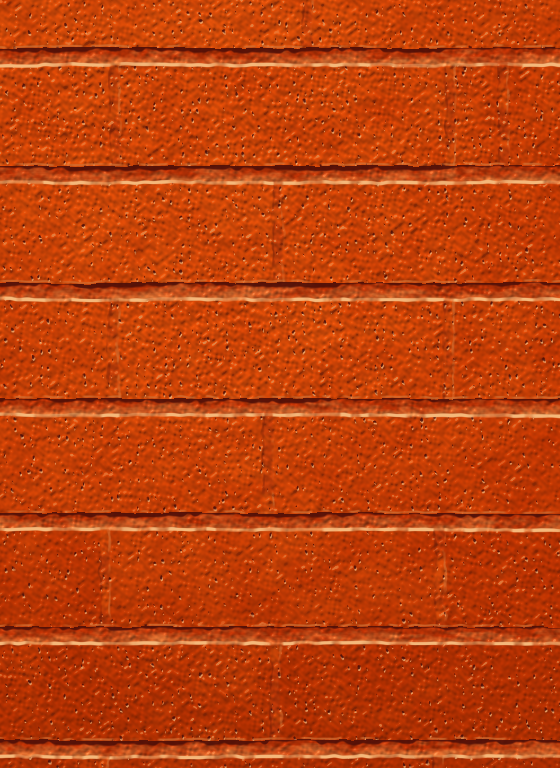
Write a Shadertoy shader that draws this texture.

```glsl
// Painted orange brick wall in running bond, lit from above.
// Courses come from fract, head joints from mod; value noise wobbles the edges,
// embosses the grain into lit and shaded flecks, and jittered cells scatter the pits.

// Lengths are in units of the canvas height, y measured downwards.
const float COURSE = 0.1502;        // height of one course with its bed joint
const float FIRST_BED = 0.0625;     // bottom of the top course
const float BED = 0.0225;           // bed joint thickness
const float BRICK = 0.436;          // brick length with its head joint
const float HEAD = 0.0062;          // half width of a head joint
const float BOW = 0.0065;           // sag of the middle courses
const float CLOSER_X = 0.655;       // extra joint of the cut brick
const float CLOSER_ROW = 1.0;
const float WOBBLE = 0.0048;
const float PIT_CELL = 0.0115;
const float GRAIN = 235.0;
const float EMBOSS = 0.52;
const float JOINT_X[8] = float[8](0.400, 0.368, 0.362, 0.366, 0.349, 0.355, 0.359, 0.352);

const vec3 PAINT = vec3(0.715, 0.192, 0.006);
const vec3 PAINT_LIT = vec3(0.83, 0.31, 0.04);
const vec3 RUST = vec3(0.60, 0.16, 0.04);
const vec3 CLAY = vec3(0.83, 0.45, 0.21);
const vec3 CREAM = vec3(0.96, 0.72, 0.48);
const vec3 SHADOW = vec3(0.30, 0.055, 0.03);

float hash(vec2 p) {
    vec3 q = fract(vec3(p.xyx) * 0.1031);
    q += dot(q, q.yzx + 33.33);
    return fract((q.x + q.y) * q.z);
}

float noise(vec2 p) {
    vec2 i = floor(p), f = fract(p);
    f = f * f * (3.0 - 2.0 * f);
    return mix(mix(hash(i), hash(i + vec2(1, 0)), f.x),
               mix(hash(i + vec2(0, 1)), hash(i + vec2(1, 1)), f.x), f.y);
}

float fbm(vec2 p) {
    return 0.55 * noise(p) + 0.3 * noise(p * 2.03 + 17.0) + 0.15 * noise(p * 4.1 + 41.0);
}

// Surface height of the rough paint, turned off the pixel axes
float grain(vec2 p) {
    p = mat2(0.8, 0.6, -0.6, 0.8) * p;
    return 0.65 * noise(p * GRAIN) + 0.35 * noise(p * GRAIN * 0.5 + 9.0);
}

// Coverage of sparse ragged pits, one candidate per cell
float pits(vec2 p, float amount, float px) {
    p += 0.0022 * (vec2(noise(p * 300.0), noise(p * 300.0 + 50.0)) - 0.5);
    vec2 id = floor(p / PIT_CELL);
    vec2 centre = 0.2 + 0.6 * vec2(hash(id + 3.1), hash(id + 71.7));
    float size = hash(id + 29.3);
    float radius = mix(0.0005, 0.0019, size * size);
    float d = length((fract(p / PIT_CELL) - centre) * PIT_CELL * vec2(1.15, 0.85));
    return step(hash(id + 113.0), amount) * (1.0 - smoothstep(radius - px, radius + px, d));
}

// Soft line of given half width around zero
float line(float d, float halfWidth, float px) {
    return 1.0 - smoothstep(halfWidth - px, halfWidth + px, abs(d));
}

void mainImage(out vec4 fragColor, in vec2 fragCoord) {
    float px = 0.8 / iResolution.y;
    vec2 p = vec2(fragCoord.x, iResolution.y - fragCoord.y) / iResolution.y;

    // Course: fromTop starts at the bed joint above each brick
    float wobble = WOBBLE * (0.5 * noise(p * vec2(9.0, 3.0)) + 0.5 * noise(p * vec2(85.0, 60.0)) - 0.5);
    float y = p.y + wobble - BOW * sin(3.1416 * clamp((p.y - FIRST_BED) / 0.9, 0.0, 1.0));
    float course = (y - FIRST_BED) / COURSE + 1.0;
    float row = floor(course);
    float fromTop = fract(course) * COURSE;
    float toBottom = COURSE - fromTop;

    // Head joints: signed distance to the nearest one in this course
    float jointX = JOINT_X[int(clamp(row, 0.0, 7.0))] + 0.5 * BRICK * mod(row, 2.0);
    float sway = 0.008 * (fbm(p * vec2(60.0, 55.0)) - 0.5);
    float x = p.x + sway - jointX;
    float side = mod(x + 0.5 * BRICK, BRICK) - 0.5 * BRICK;
    float closer = p.x + sway - CLOSER_X;
    if (row == CLOSER_ROW && abs(closer) < abs(side)) side = closer;
    vec2 brickId = vec2(row, floor(x / BRICK));
    float joint = 1.0 - smoothstep(HEAD - 0.002, HEAD + 0.002, abs(side));

    // Brick face: broad light, tone per brick, embossed grain
    float tone = hash(brickId + 5.0);
    float light = 1.0 - smoothstep(0.1, 0.85, length((p - vec2(0.28, 0.22)) * vec2(1.0, 0.85)));
    float rough = mix(0.7, 1.0, hash(brickId + 19.0)) * mix(0.75, 1.15, light);
    float relief = grain(p + vec2(0.0008, 0.0020)) - grain(p - vec2(0.0008, 0.0020));
    float mottling = fbm(p * 28.0) - 0.5;
    float glow = 0.72 * light - 0.1 + 0.25 * (tone - 0.5) + 0.6 * mottling;
    vec3 col = mix(PAINT, PAINT_LIT, clamp(glow, 0.0, 1.0));
    col *= 1.0 - 0.07 * smoothstep(0.6, 1.05, p.y);
    col *= 1.0 + EMBOSS * rough * relief;

    // Head joint: paint with crumbs between a shaded and a lit edge
    float patchy = smoothstep(0.35, 0.7, fbm(p * vec2(75.0, 60.0) + 7.0));
    vec3 filler = mix(RUST, PAINT_LIT, 0.3 + 0.6 * patchy) * (1.0 + 0.5 * relief);
    col = mix(col, filler, 0.6 * joint);
    col = mix(col, SHADOW, 0.3 * line(side + HEAD, 0.0014, px) * (1.0 - patchy));
    col = mix(col, CLAY, 0.6 * patchy * line(side - HEAD, 0.0016, px));

    // Lit and shaded flecks in clusters, then pits with a bright lower rim
    float cluster = rough * mix(0.55, 1.1, smoothstep(0.3, 0.65, fbm(p * 40.0 + 3.0)));
    float amount = 0.5 * rough;
    col = mix(col, RUST * 0.8, 0.6 * cluster * smoothstep(0.3, 0.5, -relief));
    col = mix(col, mix(CLAY, CREAM, 0.3), 0.85 * cluster * smoothstep(0.29, 0.5, relief));
    col = mix(col, CREAM, 0.8 * pits(p - vec2(0.0007, 0.0022), amount, px));
    col = mix(col, SHADOW, 0.9 * pits(p, amount, px));

    // Bed joint: rough mortar growing lighter towards the brick below
    float t = fromTop / BED;
    float streak = 0.5 * fbm(p * vec2(26.0, 150.0)) + 0.5 * fbm(p * vec2(80.0, 130.0));
    float bed = 1.0 - smoothstep(BED - px, BED + px, fromTop);
    float pale = clamp(0.85 * t - 0.1 + 1.7 * (streak - 0.5), 0.0, 1.0);
    vec3 mortar = mix(mix(RUST, PAINT, 0.6), CLAY, pale);
    mortar *= 1.0 + 0.5 * relief;
    mortar = mix(mortar, CREAM, 0.5 * smoothstep(0.35, 0.6, relief) * t);
    col = mix(col, mortar, bed);

    // Shadow under the brick, bright arris above it, lit top edge below
    float ragged = 0.7 * fbm(p * vec2(13.0, 5.0) + 31.0) + 0.3 * noise(p * vec2(110.0, 60.0));
    float depth = mix(0.0012, 0.0062, smoothstep(0.33, 0.68, ragged));
    col = mix(col, SHADOW, 0.88 * (1.0 - smoothstep(depth - 0.0016, depth + 0.0016, fromTop)));
    float chips = smoothstep(0.3, 0.65, noise(p * vec2(80.0, 20.0)));
    col = mix(col, CLAY, 0.7 * chips * line(toBottom - 0.0020, 0.0013, px));
    float edgeLight = (0.4 + 0.6 * chips) * (1.0 - 0.7 * joint);
    col = mix(col, CREAM, edgeLight * line(fromTop - BED + 0.0008, 0.0022, px));

    fragColor = vec4(clamp(col, 0.0, 1.0), 1.0);
}
```
